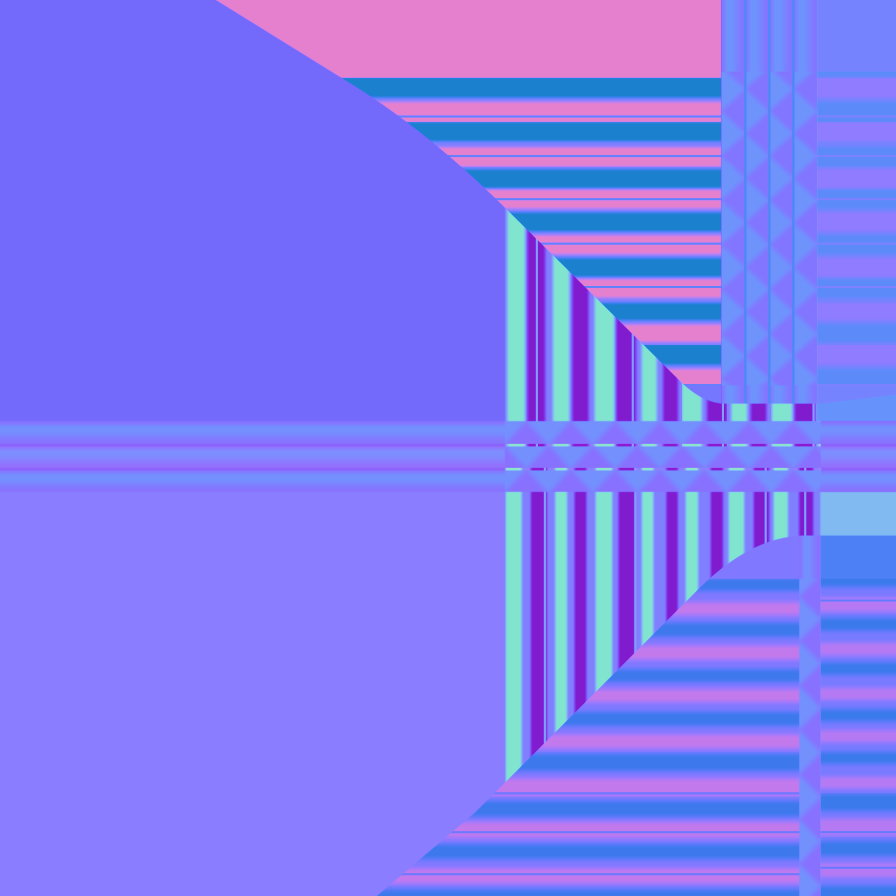
This texture map is drawn by a three.js fragment shader. Its source:

```glsl
// Tangent-space normal map of a grooved panel: flat plates, two curved shoulders,
// ribs across and along, and narrow woven seams. Each part sets a surface slope
// and the slopes are layered, then encoded as a unit normal in colour.

#define EDGE 0.0011       // half width of smoothed edges
#define PERIOD 0.0497     // spacing of all ribs
#define SEAM_CELL 0.0268  // width of one woven strand
#define RIB_LEFT 0.5635   // where the upright ribs begin
#define COLUMN_LEFT 0.805
#define COLUMN_RIGHT 0.912
#define PANEL_RIGHT 0.916
#define SEAM_TOP 0.470    // measured down from the top edge
#define SEAM_BOTTOM 0.549
#define STEEP 0.79        // slope of the deep ribs

varying vec2 vUv;

float hash(float p) {
  p = fract(p * 0.1031);
  p *= p + 33.33;
  return fract(p * (p + p));
}

float mask(float v) { return smoothstep(-EDGE, EDGE, v); }

float span(float v, float lo, float hi) { return mask(v - lo) * mask(hi - v); }

float softMin(float a, float b, float k) {
  float h = max(k - abs(a - b), 0.0) / k;
  return min(a, b) - h * h * k * 0.25;
}

// Signed ribs: +1 on the first half of a period, -1 on the second.
float ribs(float t, float seed, float width, float soft) {
  float cell = floor(t);
  float f = t - cell;
  float r = hash(cell + seed);
  float w = width + 0.07 * (r - 0.5);
  float shift = 0.07 * (hash(cell + seed + 31.0) - 0.5);
  float rise = 1.0 - smoothstep(w - soft, w + soft, abs(f - 0.25 - shift));
  float fall = 1.0 - smoothstep(w - soft, w + soft, abs(f - 0.75 + shift));
  float scratch = 1.0 - smoothstep(0.012, 0.035, abs(f - 0.48 - 0.5 * r));
  return mix(rise - fall, 0.3, scratch * step(0.4, r));
}

// Zigzag fold inside each strand; weave fades it to a plain rounded strand.
vec2 strand(float along, float across, float weave) {
  float f = fract(across);
  float zigzag = abs(fract(along + 0.5 * floor(across)) * 2.0 - 1.0);
  float fold = smoothstep(-0.3, 0.3, zigzag - f);
  float plain = smoothstep(0.0, 0.3, f) * (1.0 - smoothstep(0.35, 0.95, f));
  float lift = mix(plain, fold, weave);
  return mix(vec2(0.06, -0.11), vec2(-0.10, 0.13), lift);
}

// Thin crease where two strands meet.
float crease(float across, float first, float last) {
  float n = floor(across + 0.5);
  float inside = step(first, n) * step(n, last);
  return inside * (1.0 - smoothstep(0.03, 0.08, abs(across - n)));
}

vec3 encodeNormal(vec2 slope) {
  float z = sqrt(max(1.0 - dot(slope, slope), 0.0));
  return 0.5 + 0.5 * vec3(slope, z);
}

void main() {
  float x = vUv.x;
  float y = vUv.y;
  float down = 1.0 - y;

  // Shoulder curves
  float t = x - 0.391;
  float bend = clamp(t, 0.0, 0.173);
  float drop = 0.62 * (x - 0.241) + 0.37 * bend * (t - 0.5 * bend) / 0.173;
  drop = softMin(drop, 0.4505, 0.025);
  float climb = 0.85 * (x - 0.4206) + 0.15 * max(x - 0.53, 0.0);
  climb = softMin(climb, 0.4023, 0.06);
  float above = mask(drop - down);
  float below = mask(climb - y);

  // Flat plates
  float upper = mask(0.51 - down);
  vec2 slope = mix(vec2(0.08, -0.02), vec2(-0.10, -0.17), upper);

  // Upright ribs
  float ribT = (x - 0.5625) / PERIOD;
  float upright = mix(ribs(ribT, 7.0, 0.155, 0.05), ribs(ribT, 3.0, 0.20, 0.06), upper);
  slope = mix(slope, vec2(0.0, STEEP * upright), span(x, RIB_LEFT, PANEL_RIGHT));

  // Upper field of level ribs
  float topT = (down - 0.0865) / PERIOD;
  float topRibs = ribs(topT, 12.0, 0.215, 0.06);
  float ribbed = mask(down - 0.0865);
  vec2 field = vec2(STEEP * mix(1.0, -topRibs, ribbed), 0.0);
  field = mix(field, vec2(-0.08, -0.06), mask(down - 0.43));
  slope = mix(slope, field, above * mask(COLUMN_LEFT - x));

  // Woven column and the soft ribs beside it
  float across = (x - COLUMN_LEFT) / SEAM_CELL;
  float weave = span(down, 0.08, 0.43);
  vec2 column = strand(down / PERIOD, across, weave) + vec2(-0.04, 0.03);
  column = mix(column, vec2(-0.35, 0.05), crease(across, 1.0, 3.0));
  slope = mix(slope, column, above * span(x, COLUMN_LEFT, COLUMN_RIGHT));
  vec2 side = vec2(-0.08, 0.03) + vec2(0.20, -0.06) * topRibs * weave;
  side = mix(side, vec2(-0.20, 0.15), mask(down - 0.4505 + 0.12 * (x - PANEL_RIGHT)));
  slope = mix(slope, side, mask(x - COLUMN_RIGHT) * mask(SEAM_TOP - down));

  // Lower field, its narrow seam and the right-hand strip
  float lowT = (down - 0.641) / PERIOD;
  float started = mask(down - 0.646);
  vec2 low = vec2(-0.52 * ribs(lowT, 21.0, 0.17, 0.10) * started, -0.05);
  vec2 narrow = strand(lowT, (x - 0.892) / 0.024, started);
  low = mix(low, narrow, mask(x - 0.892));
  slope = mix(slope, low, below * mask(PANEL_RIGHT - x));
  vec2 strip = vec2(-0.06 - 0.48 * ribs(lowT + 0.1, 40.0, 0.17, 0.10), -0.04);
  strip = mix(vec2(-0.40, 0.0), strip, started);
  strip = mix(vec2(0.0, 0.46), strip, mask(down - 0.5977));
  slope = mix(slope, strip, mask(x - PANEL_RIGHT) * mask(down - SEAM_BOTTOM));

  // Level seam across the whole panel
  float seamT = (down - SEAM_TOP) / SEAM_CELL;
  float woven = span(x, RIB_LEFT, PANEL_RIGHT);
  vec2 seam = strand(ribT, seamT, woven);
  seam += vec2(0.09, -0.02) * span(seamT, 1.0, 2.0) * (1.0 - woven);
  vec2 dash = mix(vec2(0.10, -0.22), vec2(0.1, STEEP * upright), woven);
  seam = mix(seam, dash, crease(seamT, 1.0, 2.0));
  slope = mix(slope, seam, span(down, SEAM_TOP, SEAM_BOTTOM));

  gl_FragColor = vec4(encodeNormal(slope), 1.0);
}
```
